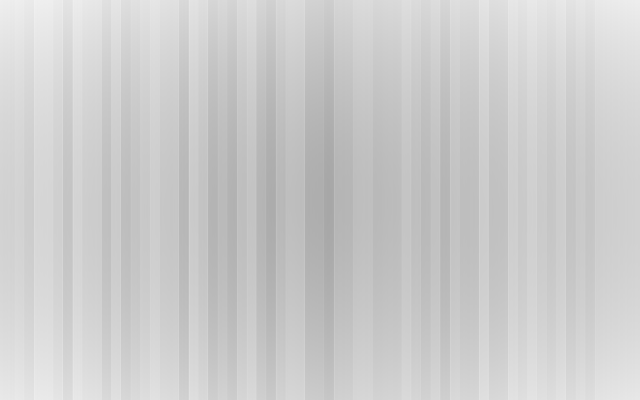
This background is drawn by a WebGL 1 fragment shader. Its source:

```glsl
precision highp float;

uniform vec2 u_resolution;

float hash(float n) {
  return fract(sin(n * 12.9898 + 4.1) * 43758.547);
}

// One of four shades per column; equal neighbours merge into wider stripes.
// The outer margins stay plain.
float stripeTone(float column) {
  float striped = step(0.5, column) * step(column, 60.5);
  return striped * (floor(hash(column) * 4.0) / 3.0 - 0.5);
}

// Soft grey field: dark in the middle, pale towards the corners.
float backdrop(vec2 uv) {
  vec2 d = uv - vec2(0.51, 0.47);
  float across = 0.23 * sqrt(d.x * d.x + 0.004);
  float upward = 0.4 * d.y * d.y;
  vec2 spot = (uv - vec2(0.51, 0.54)) / vec2(0.12, 0.28);
  return 0.705 + across + upward - 0.025 * exp(-dot(spot, spot));
}

void main() {
  vec2 uv = gl_FragCoord.xy / u_resolution;

  // Column grid, with the distance to the nearest boundary.
  float x = (uv.x - 0.0077) * 66.15;
  float pixel = 66.15 / u_resolution.x;
  float column = floor(x);
  float f = x - column;
  float side = f < 0.5 ? -1.0 : 1.0;
  float edge = min(f, 1.0 - f);

  float tone = stripeTone(column);
  float neighbour = stripeTone(column + side);
  float blend = 0.5 - 0.5 * smoothstep(0.0, 0.5 * pixel, edge);
  float stripes = mix(tone, neighbour, blend);

  // Pale hairline on the lighter side of each boundary.
  float hairline = 1.0 - smoothstep(0.09 - 0.5 * pixel, 0.09 + 0.5 * pixel, edge);
  hairline *= max(tone - neighbour, 0.0);

  // Stripes weaken towards the sides, the top and the bottom.
  vec2 d = abs(uv - vec2(0.48, 0.45));
  float strength = (1.0 - 1.6 * d.x * d.x) * (1.0 - 1.5 * d.y * d.y);

  float grey = backdrop(uv) + strength * (0.08 * stripes + 0.035 * hairline);

  // Faint brushed grain along the stripes.
  grey += 0.004 * (hash(floor(uv.x * 384.0) + 90.0) - 0.5);

  gl_FragColor = vec4(vec3(grey), 1.0);
}
```
